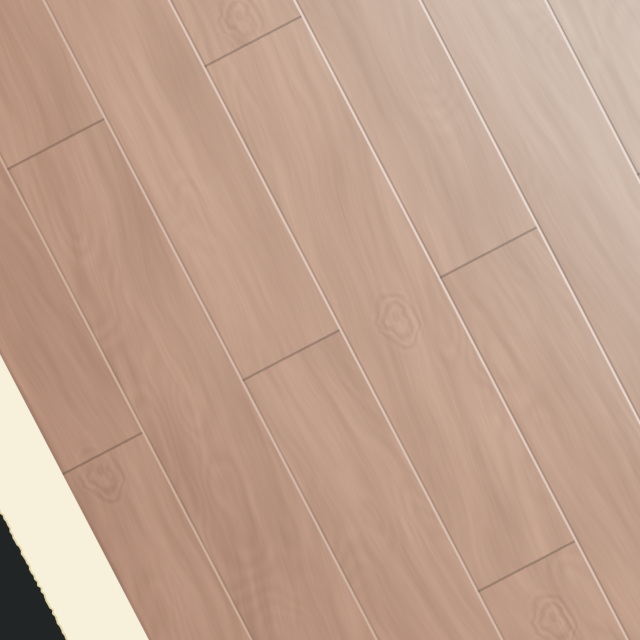
Reproduce this texture procedurally as a three.js fragment shader.

```glsl
// Slanted half-bond wood plank floor with pale seams, knots and a cream skirting strip.
varying vec2 vUv;

#define ACROSS vec2(0.887, 0.462)
#define PLANK_WIDTH 0.1738
#define PLANK_LENGTH 0.925
#define SEAM_START 0.522
#define BUTT_START 0.24
#define SEAM_HALF 0.0017
#define BUTT_HALF 0.0018
#define SOFT 0.0013
#define KNOT_SPACING 0.53
#define KNOT_START 0.727
#define FLOOR_EDGE 0.2065
#define STRIP_EDGE 0.092

const vec3 WOOD_DEEP = vec3(0.695, 0.545, 0.465);
const vec3 WOOD_MID = vec3(0.755, 0.625, 0.548);
const vec3 WOOD_SHEEN = vec3(0.835, 0.77, 0.72);
const vec3 CREAM = vec3(0.97, 0.94, 0.86);
const vec3 BLACK = vec3(0.13, 0.145, 0.145);

float hash(vec2 c) {
  vec3 p = fract(c.xyx * 0.1031);
  p += dot(p, p.yzx + 33.33);
  return fract((p.x + p.y) * p.z);
}

float noise(vec2 p) {
  vec2 i = floor(p), f = fract(p);
  f = f * f * (3.0 - 2.0 * f);
  return mix(mix(hash(i), hash(i + vec2(1.0, 0.0)), f.x),
             mix(hash(i + vec2(0.0, 1.0)), hash(i + 1.0), f.x), f.y);
}

float fbm(vec2 p) {
  float sum = 0.0, amp = 0.53;
  for (int i = 0; i < 4; i++) {
    sum += amp * noise(p);
    p = p * 2.03 + 17.3;
    amp *= 0.5;
  }
  return sum;
}

float band(float dist, float halfWidth) {
  return 1.0 - smoothstep(halfWidth - SOFT, halfWidth + SOFT, abs(dist));
}

// Signed tone of streaks, pores and curved growth lines in one plank
float woodGrain(vec2 p, vec2 id) {
  vec2 g = p + 20.0 * vec2(hash(id + 5.1), hash(id + 9.7));
  g.x += (hash(id + 2.3) - 0.3) * 0.2 * p.y;
  float bend = noise(g * vec2(13.0, 5.0)) + 0.25 * noise(g * vec2(34.0, 15.0));
  float x = g.x + 0.03 * bend;
  float streak = fbm(vec2(x * 75.0, g.y * 6.0)) - 0.5;
  float pores = noise(vec2(x * 300.0, g.y * 20.0)) - 0.5;
  float broad = noise(vec2(x * 17.0, g.y * 4.0)) - 0.5;
  float growth = cos(6.2832 * (bend * 7.0 + x * 10.0));
  float figured = smoothstep(0.4, 0.8, noise(g * vec2(9.0, 4.5) + 31.0));
  return 0.11 * streak + 0.026 * pores + 0.055 * broad + 0.014 * growth * figured;
}

// Concentric irregular rings, centred on the plank
float knotRings(vec2 p) {
  float r = length(p / vec2(0.040, 0.058));
  r += 0.3 * (noise(p * 45.0 + 8.0) - 0.5) + 0.12 * (noise(p * 110.0) - 0.5);
  float fade = 1.0 - smoothstep(0.65, 1.15, r);
  return fade * (0.028 * cos(r * 21.0) - 0.018);
}

void main() {
  // Floor axes: across and along the planks
  float across = dot(vUv, ACROSS);
  float along = dot(vec2(vUv.x, 1.0 - vUv.y), ACROSS.yx);
  float rowPos = (across - SEAM_START) / PLANK_WIDTH;
  float row = floor(rowPos);
  float lengthPos = (along - BUTT_START) / PLANK_LENGTH + 0.5 * (1.0 - mod(row, 2.0));
  vec2 id = vec2(row, floor(lengthPos)) + 40.0;
  float seam = (fract(rowPos + 0.5) - 0.5) * PLANK_WIDTH;
  float butt = (fract(lengthPos + 0.5) - 0.5) * PLANK_LENGTH;

  // Sheen rises towards the upper right
  float sheen = 0.35 * vUv.x + 0.2 * vUv.y + 0.45 * vUv.x * vUv.y;
  vec3 color = mix(WOOD_DEEP, WOOD_MID, smoothstep(0.0, 0.45, sheen));
  color = mix(color, WOOD_SHEEN, smoothstep(0.38, 1.0, sheen));

  // Grain, with knots in every third row
  vec2 local = vec2((fract(rowPos) - 0.5) * PLANK_WIDTH, along);
  float tone = woodGrain(local, id) + 0.02 * (hash(id) - 0.5);
  float knotPos = (along - KNOT_START) / KNOT_SPACING;
  vec2 knot = vec2(local.x, (fract(knotPos + 0.5) - 0.5) * KNOT_SPACING);
  float knotRow = 1.0 - step(0.5, abs(mod(row, 3.0) - 1.0));
  tone += knotRow * knotRings(knot) * smoothstep(0.0, 0.025, abs(butt));
  color *= 1.0 + tone * mix(1.25, 0.65, sheen) * vec3(0.9, 1.05, 1.15);

  // Dark butt joints, then pale bevelled seams
  color *= 1.0 - 0.19 * band(butt, BUTT_HALF);
  color *= 1.0 - mix(0.07, 0.2, sheen) * band(seam - 0.0036, 0.0012);
  vec3 seamColor = mix(vec3(0.79, 0.67, 0.59), vec3(0.93, 0.88, 0.85), smoothstep(0.0, 0.7, sheen));
  color = mix(color, seamColor, 0.9 * band(seam, SEAM_HALF));

  // Cream strip and dark gap at the lower left
  color *= 1.0 - 0.1 * (1.0 - smoothstep(0.0, 0.008, across - FLOOR_EDGE));
  color = mix(CREAM, color, smoothstep(-SOFT, SOFT, across - FLOOR_EDGE));
  float ragged = STRIP_EDGE + 0.003 * (noise(vec2(along * 180.0, 3.0)) - 0.5);
  color *= 1.0 - vec3(0.08, 0.12, 0.25) * band(across - ragged, 0.003);
  color = mix(BLACK, color, smoothstep(-SOFT, SOFT, across - ragged));
  gl_FragColor = vec4(color, 1.0);
}
```
